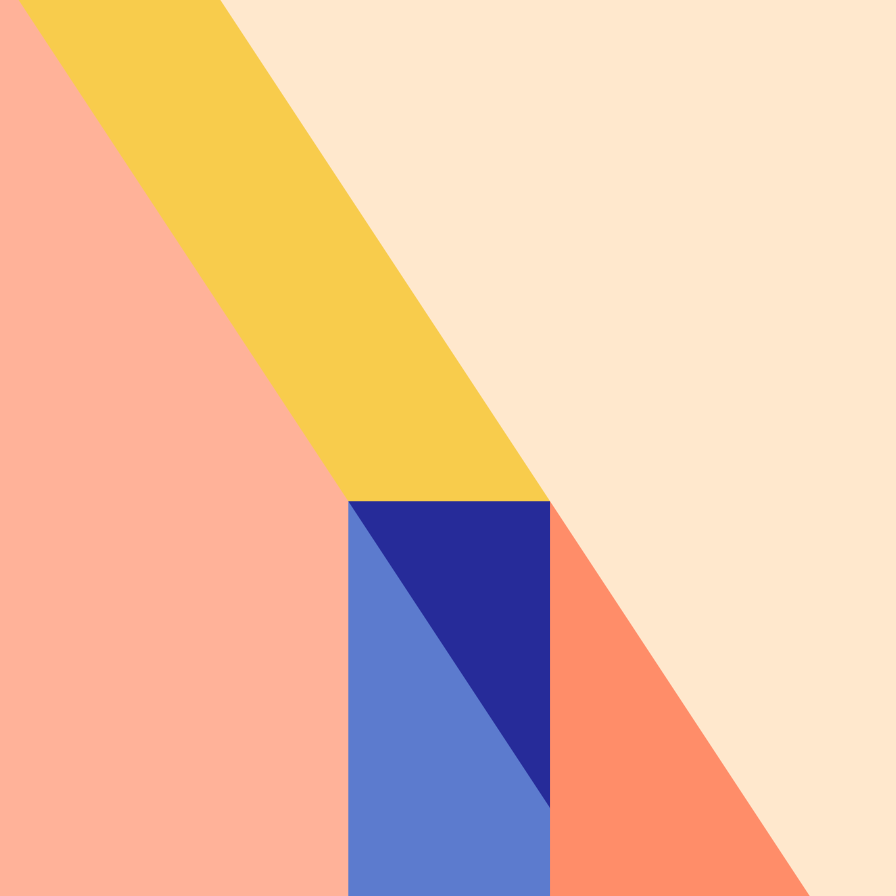
A WebGL 2 fragment shader for this background:

```glsl
#version 300 es
precision highp float;
// Flat geometric poster: a slanted yellow band meeting a two-tone blue block on pink and cream.

uniform vec2 u_resolution;
out vec4 fragColor;

// Smooth coverage of the side where the signed distance is positive
float cover(float dist) {
    return clamp(dist * min(u_resolution.x, u_resolution.y) + 0.5, 0.0, 1.0);
}

// Signed distance to the slanted line through a point, positive on its right
float slant(vec2 uv, vec2 point) {
    return dot(uv - point, normalize(vec2(1.0, 0.6577)));
}

void main() {
    vec2 uv = gl_FragCoord.xy / u_resolution;
    vec2 blockLeft = vec2(0.3887, 0.4406);
    vec2 blockRight = vec2(0.6139, 0.4406);

    vec3 cream = vec3(1.0, 0.91, 0.804);
    vec3 pink = vec3(1.0, 0.698, 0.6);
    vec3 yellow = vec3(0.973, 0.8, 0.3);
    vec3 coral = vec3(1.0, 0.553, 0.412);
    vec3 blue = vec3(0.36, 0.482, 0.808);
    vec3 navy = vec3(0.149, 0.169, 0.6);

    float rightOfBand = slant(uv, blockLeft);

    // Lower part: pink wall, split blue block, coral wedge
    vec3 block = mix(blue, navy, cover(rightOfBand));
    vec3 lower = mix(pink, block, cover(uv.x - blockLeft.x));
    lower = mix(lower, coral, cover(uv.x - blockRight.x));

    // Upper part: yellow band over the pink wall
    vec3 upper = mix(pink, yellow, cover(rightOfBand));
    vec3 color = mix(lower, upper, cover(uv.y - blockLeft.y));

    // Cream field right of the long slanted edge
    color = mix(color, cream, cover(slant(uv, blockRight)));

    fragColor = vec4(color, 1.0);
}
```
